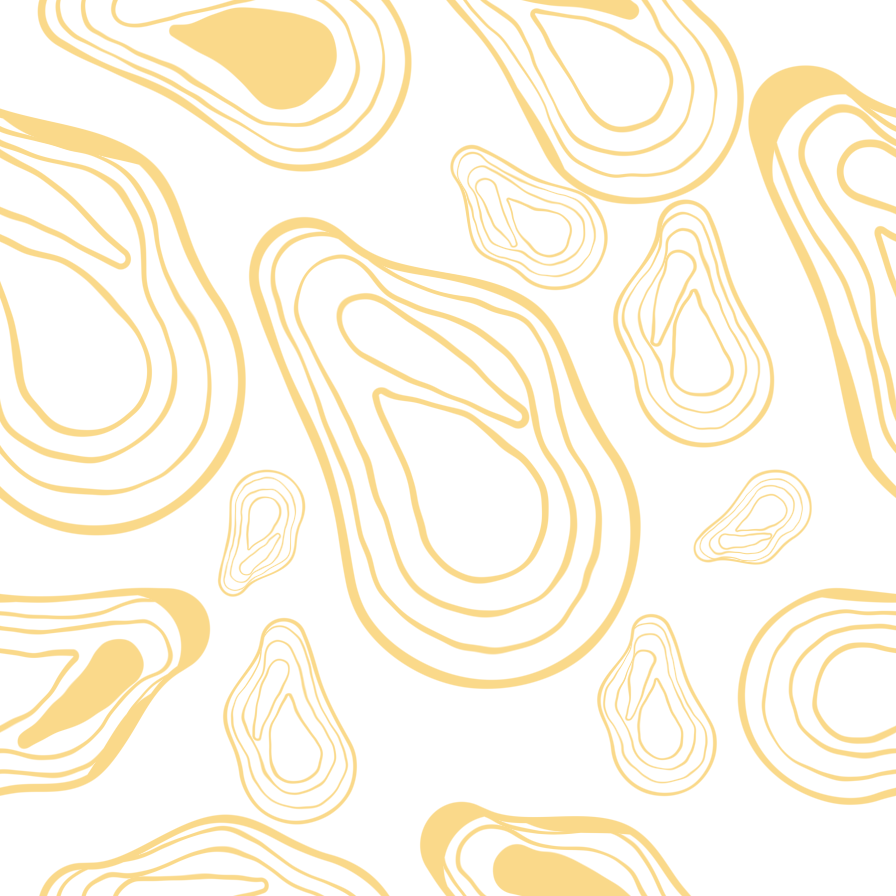
Give the GLSL for this pattern, as a three.js fragment shader.

```glsl
varying vec2 vUv;

float hash(vec2 p) {
  return fract(sin(dot(p, vec2(127.1, 311.7))) * 43758.5);
}

float noise(vec2 p) {
  vec2 i = floor(p), f = fract(p);
  f = f * f * (3.0 - 2.0 * f);
  return mix(mix(hash(i), hash(i + vec2(1, 0)), f.x),
             mix(hash(i + vec2(0, 1)), hash(i + vec2(1, 1)), f.x), f.y) - 0.5;
}

// Distance to a bent pear with end radii ra and rb
float pear(vec2 p, vec2 a, vec2 b, float ra, float rb, float bend) {
  float len = distance(a, b);
  vec2 axis = (b - a) / len;
  p -= a;
  vec2 q = vec2(dot(p, axis), dot(p, vec2(-axis.y, axis.x)));
  float s = sin(3.14159 * clamp(q.x / len, 0.0, 1.0));
  s *= s * bend;
  q.y = abs(q.y - s);
  float slope = (ra - rb) / len;
  float c = sqrt(1.0 - slope * slope);
  float k = c * q.x - slope * q.y;
  float d = c * q.y + slope * q.x - ra;
  if (k < 0.0) d = length(q) - ra;
  else if (k > c * len) d = length(q - vec2(len, 0)) - rb;
  return d - 0.6 * s;
}

// Uneven hand drawn offset, different for each line
vec2 wobble(vec2 p, float seed) {
  vec2 q = p * 4.0 + seed * 7.3;
  return p + 0.045 * vec2(noise(q), noise(q + 31.0))
           + 0.012 * vec2(noise(q * 3.0), noise(q * 3.0 + 17.0));
}

float fill(float d, float soft) {
  return 1.0 - smoothstep(-soft, soft, d);
}

float stroke(float d, float halfWidth, float soft) {
  return fill(abs(d) - halfWidth, soft);
}

// One shell, its head at the origin and its body at (1, 0)
float shell(vec2 p, float seed, float soft, float filledCell, float thickHead) {
  vec2 w = p + 0.02 * vec2(noise(p * 3.0 + seed), noise(p * 3.0 + seed + 9.0));
  float outer = pear(w, vec2(0), vec2(1, 0), 0.17, 0.46, 0.12);
  if (outer > 0.1) return 0.0;
  float uneven = noise(p * 5.0 + seed * 3.0);
  float thin = 0.0075 + 0.007 * uneven;
  float ink = stroke(outer, 0.0148 + 0.007 * uneven, soft);

  // Growth rings
  float ring = pear(wobble(p, seed + 1.0), vec2(0.05, 0.022), vec2(0.976, 0), 0.155, 0.375, 0.12);
  ink = max(ink, stroke(ring, thin, soft));
  ring = pear(wobble(p, seed + 2.0), vec2(0.122, 0.04), vec2(0.942, 0), 0.12, 0.29, 0.1);
  ink = max(ink, stroke(ring, thin + 0.001, soft));

  // Slim upper cell and teardrop lower cell
  float slim = pear(wobble(p, seed + 3.0), vec2(0.235, 0.07), vec2(0.734, 0.288), 0.095, 0.026, 0.015);
  float drop = pear(wobble(p, seed + 4.0), vec2(0.437, 0), vec2(0.935, 0.01), 0.015, 0.2, 0.03);
  ink = max(ink, max(stroke(slim, thin + 0.002, soft), stroke(drop, thin + 0.003, soft)));
  if (filledCell == 1.0) ink = max(ink, fill(slim, soft));
  if (filledCell == 2.0) ink = max(ink, fill(drop, soft));

  // Solid crescent around the head
  float inside = pear(w - vec2(0.18, 0.02), vec2(0), vec2(1, 0), 0.17, 0.46, 0.12) - 0.058;
  return max(ink, thickHead * fill(max(outer, -inside), soft));
}

void main() {
  float ink = 0.0;
  for (int n = 0; n < 11; n++) {
    float i = float(n), side = 1.0, filledCell = 0.0, thickHead = 0.0;
    vec2 center;
    float size, angle;
    if (n < 2) {            // two giants
      center = vec2(0.474, 0.504) + i * vec2(0.56, 0.17);
      size = 0.58;
      angle = -0.954;
      thickHead = i;
    } else if (n < 5) {     // three medium shells
      i -= 2.0;
      center = vec2(0.25 + 0.39 * i, -0.05 + 0.15 * i * (i - 1.0));
      size = 0.415;
      angle = -0.25 - 0.47 * i - 0.83 * i * (i - 1.0);
      thickHead = step(0.5, i);
      filledCell = 2.0 - thickHead;
    } else {                // six small mirrored shells around the first giant
      i -= 5.0;
      float last = step(4.5, i);
      float turn = 1.36 - 0.73 * i - 0.66 * step(3.5, i);
      center = vec2(0.52, 0.45) + (0.32 - 0.08 * last) * vec2(cos(turn), sin(turn));
      size = 0.2 + 0.1 * sin(2.1 * i) * (1.0 - 0.17 * i) - 0.04 * last;
      angle = -1.45 + 2.0 * step(1.5, mod(i, 3.0)) + 0.6 * last + 0.75 * step(i, 0.5);
      side = -1.0;
    }
    // Wrap around the canvas, then turn into the frame of the shell
    float scale = size / 1.63;
    vec2 p = fract(vUv - center + 0.5) - 0.5;
    float c = cos(angle), s = sin(angle);
    p = vec2(c * p.x + s * p.y, side * (c * p.y - s * p.x)) / scale + vec2(0.645, 0);
    ink = max(ink, shell(p, float(n) * 5.7, 0.001 / scale, filledCell, thickHead));
  }
  gl_FragColor = vec4(mix(vec3(1), vec3(0.98, 0.85, 0.54), ink), 1);
}
```
